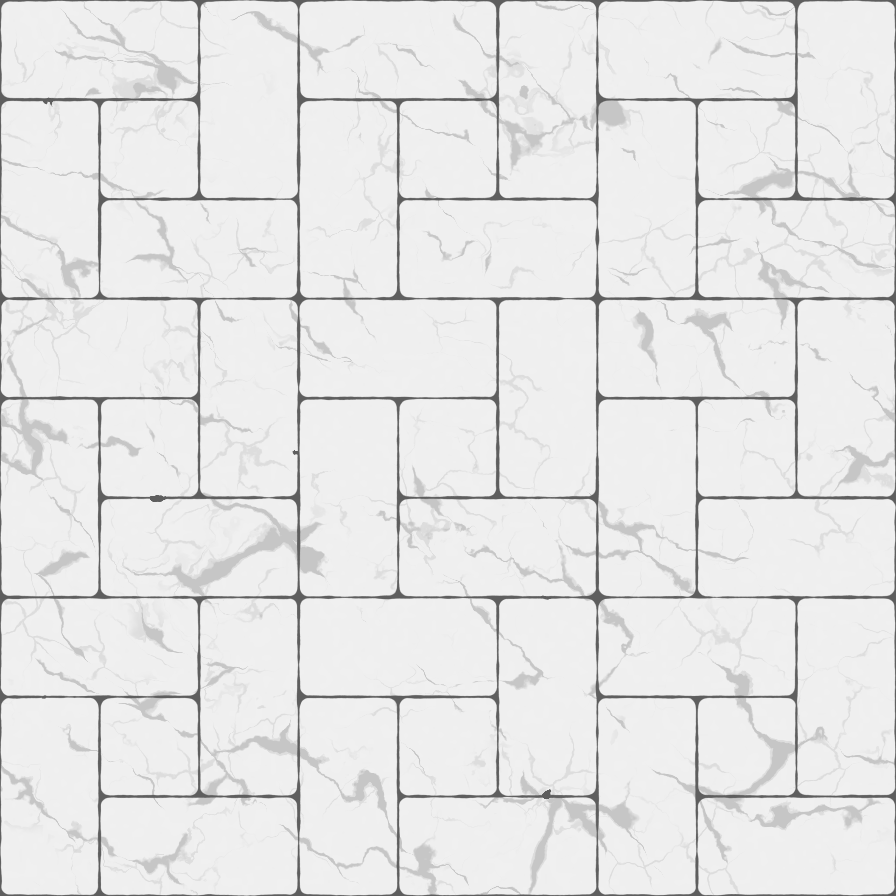
Write a WebGL 1 fragment shader that draws this texture.

```glsl
precision highp float;
uniform vec2 u_resolution;

const float MODULES = 3.0;         // pinwheel modules across and down
const float GROUT_HALF = 0.012;    // in cells, three cells per module
const float CORNER_RADIUS = 0.085;
const float EDGE_ROUGHNESS = 0.022;
const float CHIP_DEPTH = 0.09;
const float VEIN_CELLS = 8.0;
const float VEIN_WIDTH = 0.058;
const float HALO = 1.5;            // pale rim relative to the vein width
const float HAIR_CELLS = 16.0;
const float HAIR_WIDTH = 0.028;
const float BEND = 0.12;
const float JAG = 0.032;
const vec3 MARBLE = vec3(0.938);
const vec3 HAIR = vec3(0.865);
const vec3 VEIN = vec3(0.775);
const vec3 GROUT = vec3(0.37);

vec2 hash2(vec2 p) {
  vec3 q = fract(p.xyx * vec3(0.1031, 0.1030, 0.0973));
  q += dot(q, q.yzx + 33.33);
  return fract((q.xx + q.yz) * q.zy);
}

// Hash of a lattice point that wraps after period steps
vec2 wrapHash(vec2 cell, float period, float seed) {
  return hash2(floor(mod(cell + 0.5, period)) + seed);
}

float noise(vec2 p, float period, float seed) {
  vec2 x = p * period, i = floor(x), f = fract(x);
  f = f * f * (3.0 - 2.0 * f);
  vec2 e = vec2(1.0, 0.0);
  float low = mix(wrapHash(i, period, seed).x, wrapHash(i + e.xy, period, seed).x, f.x);
  float high = mix(wrapHash(i + e.yx, period, seed).x, wrapHash(i + e.xx, period, seed).x, f.x);
  return mix(low, high, f.y);
}

float fbm(vec2 p, float period, float seed) {
  float sum = 0.0, amp = 0.5;
  for (int k = 0; k < 5; k++) {
    sum += amp * noise(p, period, seed);
    period *= 2.0;
    seed += 17.0;
    amp *= 0.5;
  }
  return sum / 0.96875;
}

vec2 fbm2(vec2 p, float period, float seed) {
  return vec2(fbm(p, period, seed), fbm(p, period, seed + 148.0)) - 0.5;
}

// Distance to the nearest border of a wrapping Voronoi diagram
float crackDistance(vec2 p, float period, float seed) {
  vec2 x = p * period, base = floor(x), f = x - base;
  vec2 nearest = vec2(0.0), nearCell = vec2(0.0);
  float best = 8.0;
  for (int j = -1; j <= 1; j++)
  for (int i = -1; i <= 1; i++) {
    vec2 g = vec2(float(i), float(j));
    vec2 r = g + wrapHash(base + g, period, seed) - f;
    float d = dot(r, r);
    if (d < best) { best = d; nearest = r; nearCell = g; }
  }
  float border = 8.0;
  for (int j = -2; j <= 2; j++)
  for (int i = -2; i <= 2; i++) {
    vec2 g = nearCell + vec2(float(i), float(j));
    vec2 r = g + wrapHash(base + g, period, seed) - f;
    vec2 across = r - nearest;
    if (dot(across, across) > 0.0001)
      border = min(border, dot(0.5 * (nearest + r), normalize(across)));
  }
  return border;
}

float stroke(float d, float halfWidth, float aa) {
  return clamp(halfWidth / aa, 0.0, 1.0) * (1.0 - smoothstep(halfWidth - aa, halfWidth + aa, d));
}

// Signed distance to the tile of the pinwheel; negative inside
float tileDistance(vec2 p) {
  vec2 m = fract(p * MODULES) * 3.0;
  m.y = 3.0 - m.y;
  vec2 center = vec2(1.5), halfSize = vec2(0.5);
  if (m.y < 1.0 && m.x < 2.0) { center = vec2(1.0, 0.5); halfSize.x = 1.0; }
  else if (m.x >= 2.0 && m.y < 2.0) { center = vec2(2.5, 1.0); halfSize.y = 1.0; }
  else if (m.x < 1.0) { center = vec2(0.5, 2.0); halfSize.y = 1.0; }
  else if (m.y >= 2.0) { center = vec2(2.0, 2.5); halfSize.x = 1.0; }
  vec2 q = abs(m - center) - halfSize + GROUT_HALF + CORNER_RADIUS;
  return length(max(q, 0.0)) + min(max(q.x, q.y), 0.0) - CORNER_RADIUS;
}

void main() {
  vec2 p = gl_FragCoord.xy / u_resolution;
  float pixel = 1.0 / min(u_resolution.x, u_resolution.y);
  vec2 w = p + BEND * fbm2(p, 6.0, 3.0) + JAG * fbm2(p, 36.0, 19.0);

  // Main veins, sheared by whole steps so that they lean and still wrap
  float present = smoothstep(0.4, 0.62, fbm(p, 8.0, 41.0));
  float ragged = smoothstep(0.3, 0.85, fbm(p, 24.0, 53.0));
  float width = VEIN_WIDTH * present * ragged;
  float crack = crackDistance(vec2(w.x + w.y, w.y), VEIN_CELLS, 7.0);
  float vein = stroke(crack, width, pixel * VEIN_CELLS);
  float halo = stroke(crack, width * HALO, pixel * VEIN_CELLS);

  // Hairlines and wisps that gather beside the veins
  float hairSwell = smoothstep(0.4, 0.75, fbm(p, 14.0, 83.0));
  float hair = stroke(crackDistance(w, HAIR_CELLS, 29.0), HAIR_WIDTH * hairSwell, pixel * HAIR_CELLS);
  float ridge = abs(fbm(w, 10.0, 211.0) - 0.5);
  float gather = smoothstep(0.45, 0.65, fbm(p, 6.0, 307.0)) * (1.0 - smoothstep(0.05, 0.3, crack));
  float wisp = (1.0 - smoothstep(0.003, 0.014, ridge)) * gather;

  vec3 color = MARBLE + 0.006 * (noise(p, 128.0, 61.0) - 0.5);
  color = mix(color, HAIR, max(halo, max(hair, wisp)));
  color = mix(color, VEIN, vein);

  // Worn joints with a few chipped edges
  float rough = EDGE_ROUGHNESS * (fbm(p, 60.0, 97.0) - 0.5);
  float chip = CHIP_DEPTH * smoothstep(0.965, 1.0, noise(p + 0.03 * fbm2(p, 50.0, 131.0), 18.0, 173.0));
  float aa = pixel * MODULES * 3.0 * 0.75;
  float joint = smoothstep(-aa, aa, tileDistance(p) + rough + chip);
  gl_FragColor = vec4(mix(color, GROUT, joint), 1.0);
}
```
